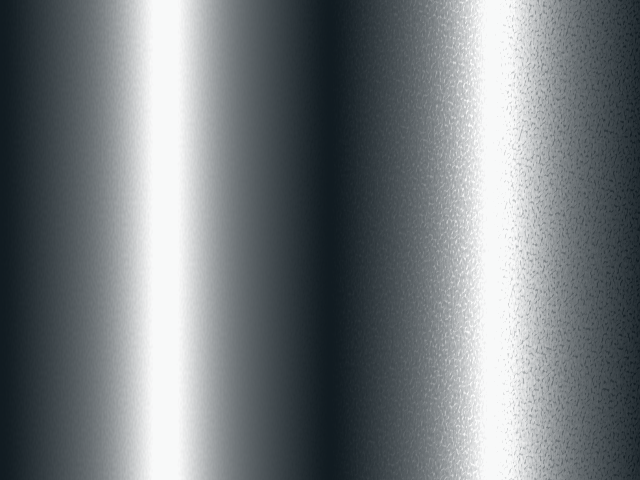
Write a Shadertoy shader that draws this texture.

```glsl
// Brushed steel with two vertical highlights and a grain that coarsens to the right.

vec2 randomGradient(vec2 cell) {
    vec3 h = fract(cell.xyx * vec3(0.1031, 0.103, 0.0973));
    h += dot(h, h.yzx + 33.33);
    float angle = 6.2832 * fract((h.x + h.y) * h.z);
    return vec2(cos(angle), sin(angle));
}

float gradientNoise(vec2 p) {
    vec2 cell = floor(p);
    vec2 f = p - cell;
    vec2 blend = f * f * f * (f * (f * 6.0 - 15.0) + 10.0);
    vec2 e = vec2(1.0, 0.0);
    float a = dot(randomGradient(cell), f);
    float b = dot(randomGradient(cell + e.xy), f - e.xy);
    float c = dot(randomGradient(cell + e.yx), f - e.yx);
    float d = dot(randomGradient(cell + e.xx), f - e.xx);
    return mix(mix(a, b, blend.x), mix(c, d, blend.x), blend.y);
}

// Brightness across the sheet: a bright core on a broad falloff with a rounded valley
float sheen(float x) {
    float t = abs(fract(x / 0.517) - 0.5) * 2.0;
    float slope = sqrt((1.0 - t) * (1.0 - t) + 0.006) - 0.077;
    float core = 0.35 * exp(-t * t / 0.075);
    float rightLift = 0.05 * smoothstep(0.78, 0.86, x);
    return min(0.1 + 0.65 * slope + core + rightLift * (1.0 - t), 0.975);
}

void mainImage(out vec4 fragColor, in vec2 fragCoord) {
    float x = fragCoord.x / iResolution.x;
    vec2 p = fragCoord / iResolution.y;

    // Grain stretched along the brushing direction, turned to hide the lattice
    vec2 turned = mat2(0.96, 0.28, -0.28, 0.96) * p;
    float grain = gradientNoise(turned * vec2(240.0, 145.0) + 11.0);
    float fineGrain = gradientNoise(p * vec2(260.0, 110.0) + 37.0);
    float roughness = smoothstep(0.35, 0.95, x);

    // Bumps tilt the surface, sliding the reflection sideways
    float pits = smoothstep(0.0, 0.55, grain);
    float slide = 0.006 * fineGrain + roughness * (0.035 * pits + 0.012 * fineGrain);
    float light = sheen(x + slide - 0.003 * roughness);

    // Faint streaks, then a cool tint in the shadows
    light += 0.03 * fineGrain * light * (1.0 - light);
    vec3 color = vec3(light) + vec3(-0.037, 0.006, 0.031) * (1.0 - light);
    fragColor = vec4(clamp(color, 0.0, 1.0), 1.0);
}
```
